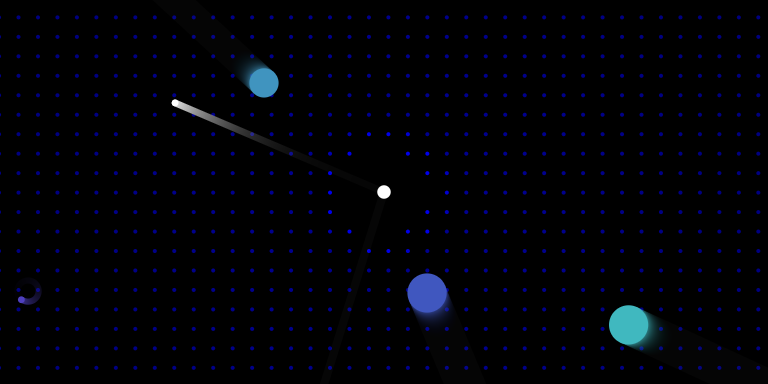
A WebGL 1 fragment shader for this background:

```glsl
precision highp float;
uniform vec2 u_resolution;

// Antialiased coverage of a signed distance
float fill(float d) {
  return clamp(0.5 - d * u_resolution.y, 0.0, 1.0);
}

float disc(vec2 p, float radius) {
  return fill(length(p) - radius);
}

// Position along segment ab in x, distance to it in y
vec2 segment(vec2 p, vec2 a, vec2 b) {
  vec2 ab = b - a;
  float t = clamp(dot(p - a, ab) / dot(ab, ab), 0.0, 1.0);
  return vec2(t, length(p - a - ab * t));
}

// Blue dot lattice with an empty centre and a bright rim
vec3 dotGrid(vec2 p) {
  const float spacing = 0.0507;
  vec2 origin = vec2(0.0115, -0.0016);
  vec2 node = floor((p - origin) / spacing + 0.5) * spacing + origin;
  float r = length(node);
  float blue = mix(0.92, 0.56, smoothstep(0.15, 0.19, r)) - 0.06 * smoothstep(0.3, 1.0, r);
  return vec3(0.0, 0.0, blue) * disc(p - node, 0.0052) * step(0.1165, r);
}

// Solid disc with a fading glow and a faint trail behind it
vec3 comet(vec3 base, vec2 p, float radius, vec2 heading, vec3 color) {
  vec2 tail = normalize(heading);
  float along = dot(p, tail);
  float across = abs(dot(p, vec2(-tail.y, tail.x)));
  float behind = along - sqrt(max(radius * radius - across * across, 0.0));
  float trail = fill(across - radius) * step(0.0, along);
  float glow = 0.65 * exp(-max(behind, 0.0) / 0.022);
  base = mix(base, color, trail * glow);
  base = max(base, vec3(0.02 * trail));
  return mix(base, color, disc(p, radius));
}

// Ring that fades counter-clockwise from its bright head
vec3 curl(vec3 base, vec2 p) {
  vec3 violet = vec3(0.31, 0.25, 0.75);
  float turn = mod(atan(p.y, p.x) + 2.23, 6.28319);
  float ring = fill(abs(length(p) - 0.0275) - 0.008);
  base = mix(base, violet, ring * 0.75 * exp(-0.65 * turn));
  return mix(base, violet, disc(p - 0.0285 * vec2(cos(2.23), -sin(2.23)), 0.0088));
}

void main() {
  vec2 p = (gl_FragCoord.xy - 0.5 * u_resolution) / u_resolution.y;
  vec3 color = dotGrid(p);

  // Clock hands
  vec2 tip = vec2(-0.544, 0.232);
  vec2 hand = segment(p, vec2(0.0), tip);
  float shade = 0.025 + 0.85 * pow(hand.x, 4.0);
  color = max(color, vec3(shade * fill(hand.y - 0.0088)));
  hand = segment(p, vec2(0.0), vec2(-0.187, -0.6));
  color = max(color, vec3(0.025 * fill(hand.y - 0.0105)));
  color = mix(color, vec3(1.0), max(disc(p, 0.0175), disc(p - tip, 0.0088)));

  // Comets and the small curl
  color = comet(color, p - vec2(-0.3125, 0.284), 0.038, vec2(-0.9, 0.83), vec3(0.25, 0.58, 0.75));
  color = comet(color, p - vec2(0.112, -0.263), 0.051, vec2(0.38, -0.91), vec3(0.25, 0.34, 0.75));
  color = comet(color, p - vec2(0.637, -0.346), 0.051, vec2(0.91, -0.42), vec3(0.25, 0.72, 0.75));
  color = curl(color, p - vec2(-0.927, -0.258));

  gl_FragColor = vec4(color, 1.0);
}
```
